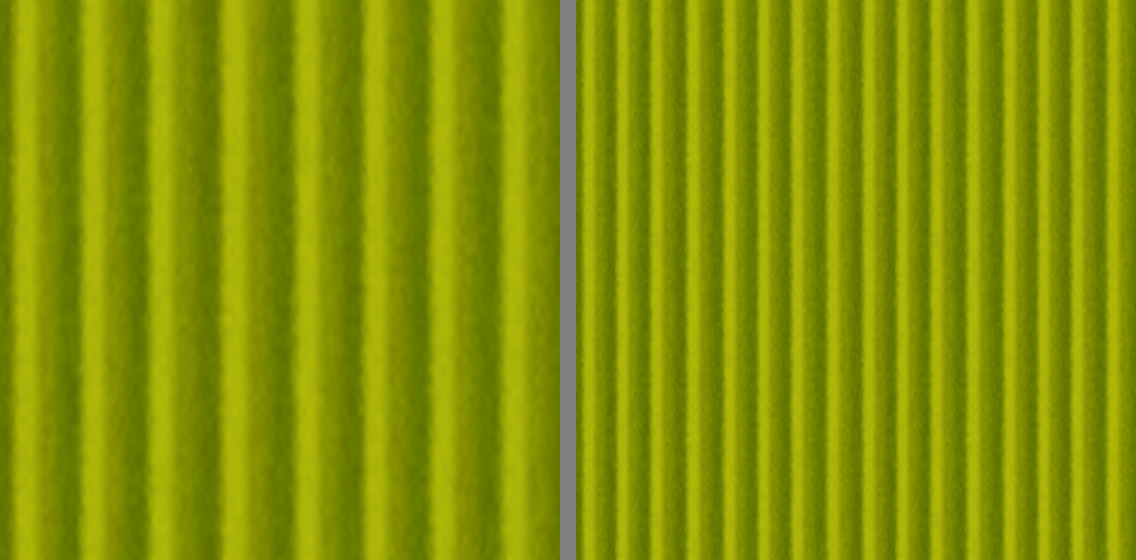
Left, the tile; right, the same tile 2 across and 2 down.
Give the GLSL for this texture, as a Shadertoy shader.

```glsl
// Soft yellow-green ribbed felt: eight vertical ribs with fine slanted fibres.

const float RIBS = 8.0;             // ribs across the tile
const float RIB_OFFSET = 0.365;     // first crest, in rib widths
const float CREST = 0.30;           // crest position inside a rib
const vec2 RISE = vec2(0.015, 0.245); // shadow to crest
const vec2 FALL = vec2(0.345, 0.590); // crest to slope
const vec2 SINK = vec2(0.58, 0.93); // slope to shadow
const vec2 FIBRE_CELLS = vec2(112.0, 56.0);
const vec2 MOTTLE_CELLS = vec2(40.0, 14.0);
const float FIBRE_SHEAR = 30.0;     // whole cells of slant over the tile
const float FIBRE_SHADE = 0.15;
const float EDGE_FUZZ = 0.022;
const float SHADOW_SPREAD = 0.08;

const vec3 CREST_COLOR = vec3(0.672, 0.706, 0.030);
const vec3 SLOPE_COLOR = vec3(0.518, 0.562, 0.002);
const vec3 SHADOW_COLOR = vec3(0.396, 0.473, 0.000);

const float TAU = 6.2831853;

// Integer hash of a lattice cell, 0 to 1
float hash(vec2 cell, uint seed) {
    uint h = uint(cell.x) * 1597u + uint(cell.y) * 51749u + seed * 7919u;
    h = (h ^ (h >> 16)) * 73244475u;
    h = (h ^ (h >> 15)) * 668265u;
    h ^= h >> 16;
    return float(h & 65535u) / 65535.0;
}

// Value noise that wraps after a whole number of cells
float tileNoise(vec2 p, vec2 cells, uint seed) {
    vec2 i = floor(p);
    vec2 f = p - i;
    f = f * f * (3.0 - 2.0 * f);
    vec2 a = mod(i, cells);
    vec2 b = mod(i + 1.0, cells);
    return mix(mix(hash(a, seed), hash(vec2(b.x, a.y), seed), f.x),
               mix(hash(vec2(a.x, b.y), seed), hash(b, seed), f.x), f.y);
}

// Two crossing layers of short slanted fibres, about -0.5 to 0.5
float fibres(vec2 uv) {
    vec2 p = uv * FIBRE_CELLS;
    vec2 slant = vec2(uv.y * FIBRE_SHEAR, 0.0);
    return 0.5 * (tileNoise(p + slant, FIBRE_CELLS, 1u)
                + tileNoise(p - slant, FIBRE_CELLS, 2u)) - 0.5;
}

// Uneven spacing of the ribs, in rib widths
float ribShift(float rib) {
    return -0.016 + 0.033 * cos(TAU * rib * 2.0 / RIBS)
                  - 0.016 * cos(TAU * (rib - 1.0) / RIBS);
}

void mainImage(out vec4 fragColor, in vec2 fragCoord) {
    vec2 uv = fragCoord / iResolution.xy;
    float fibre = fibres(uv);
    float mottle = tileNoise(uv * MOTTLE_CELLS, MOTTLE_CELLS, 3u) - 0.5;

    // Position inside the rib, roughened by the fibres
    float rib = uv.x * RIBS - RIB_OFFSET;
    float t = fract(rib - ribShift(rib) + CREST + EDGE_FUZZ * fibre);

    // Rib profile: one rise to the crest, then slope and shadow
    float rise = smoothstep(RISE.x, RISE.y, t);
    float crest = 1.0 - smoothstep(FALL.x, FALL.y, t);
    float spread = SHADOW_SPREAD * mottle * (1.0 - smoothstep(0.8, 1.0, t));
    float slope = 1.0 - smoothstep(SINK.x, SINK.y, t + spread);
    vec3 color = mix(SHADOW_COLOR, SLOPE_COLOR, slope);
    color = mix(color, CREST_COLOR, crest);
    color = mix(SHADOW_COLOR, color, rise);

    // Fibre shading, calmer on the crests
    float calm = mix(1.0, 0.45, crest * rise);
    color *= 1.0 + calm * (FIBRE_SHADE * fibre + 0.04 * mottle);
    fragColor = vec4(clamp(color, 0.0, 1.0), 1.0);
}
```
